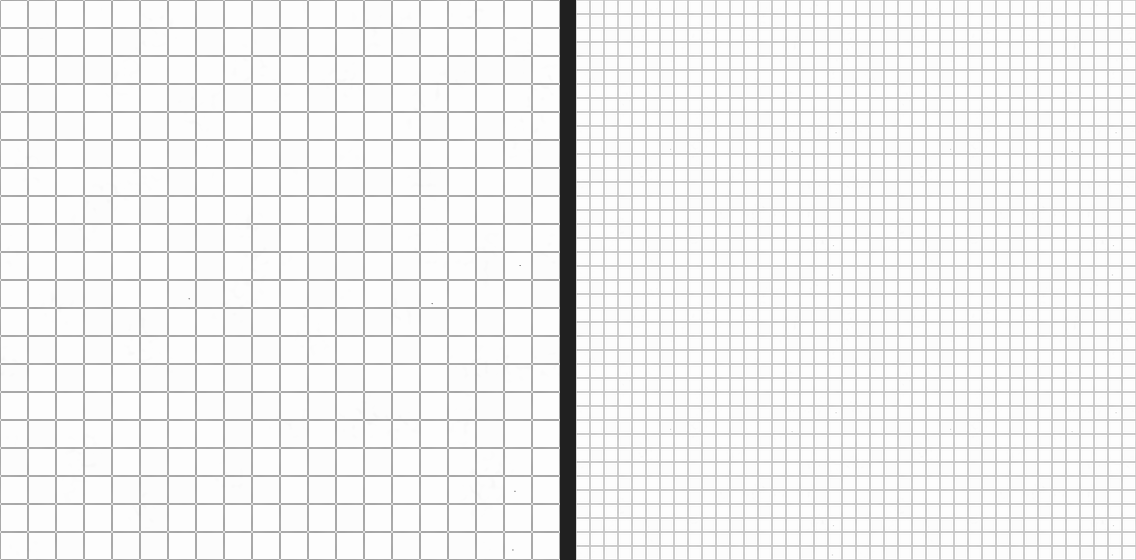
Left: one tile. Right: repeated 2 by 2.
This pattern is drawn by a Shadertoy shader. Its source:

```glsl
// Square white tiles with thin grey joints, pale crossings, faint smudges and rare specks.

const float TILES         = 20.0;   // repeats across and down
const float JOINT_HALF    = 0.021;  // half joint width, in tiles
const float CROSS_HALF    = 0.036;  // half size of the pale crossing, in tiles
const float CROSS_FADE    = 0.58;   // joint strength lost at a crossing
const float JOINT_WEAR    = 0.08;   // uneven darkness along the joints
const float TILE_VARIANCE = 0.004;  // brightness change from tile to tile
const float SMUDGE_DEPTH  = 0.018;
const float SPECK_CHANCE  = 0.013;  // share of tiles with a speck
const float SPECK_RADIUS  = 0.022;
const vec3  TILE_COLOR    = vec3(0.991);
const vec3  JOINT_COLOR   = vec3(0.43);
const vec3  SPECK_COLOR   = vec3(0.45);

vec2 hash22(vec2 p) {
    vec3 q = fract(p.xyx * vec3(0.1031, 0.1030, 0.0973));
    q += dot(q, q.yzx + 33.33);
    return fract((q.xx + q.yz) * q.zy);
}

float cornerSlope(vec2 corner, vec2 offset, float period) {
    float angle = 6.28319 * hash22(mod(corner, period) + 7.0).x;
    return dot(vec2(cos(angle), sin(angle)), offset);
}

// Gradient noise that wraps after a whole number of cells.
float gradientNoise(vec2 p, float period) {
    vec2 i = floor(p), f = fract(p);
    vec2 u = f * f * f * (f * (f * 6.0 - 15.0) + 10.0);
    vec2 e = vec2(0.0, 1.0);
    return mix(mix(cornerSlope(i, f, period),
                   cornerSlope(i + e.yx, f - e.yx, period), u.x),
               mix(cornerSlope(i + e.xy, f - e.xy, period),
                   cornerSlope(i + e.yy, f - e.yy, period), u.x), u.y);
}

// Exact share of a pixel covered by a band of the given half width.
vec2 bandCoverage(vec2 d, float halfWidth, vec2 pixel) {
    vec2 h = vec2(halfWidth);
    return (clamp(d + 0.5 * pixel, -h, h) - clamp(d - 0.5 * pixel, -h, h)) / pixel;
}

void mainImage(out vec4 fragColor, in vec2 fragCoord) {
    vec2 uv = fragCoord / iResolution.xy;
    vec2 p = uv * TILES;
    vec2 pixel = TILES / iResolution.xy;
    vec2 tile = floor(p);
    vec2 inTile = fract(p);

    // Tile surface
    vec2 rnd = hash22(tile + 41.0);
    vec3 color = TILE_COLOR + TILE_VARIANCE * (rnd.y - 0.5);
    float patches = gradientNoise(uv * 10.0, 10.0);
    float smudge = gradientNoise(uv * 80.0, 80.0);
    color -= SMUDGE_DEPTH * smoothstep(0.1, 0.5, patches) * smoothstep(0.1, 0.6, smudge);

    // Rare specks
    vec2 center = mix(vec2(0.15), vec2(0.85), hash22(tile + 113.0));
    float soft = 0.5 * max(pixel.x, pixel.y);
    float speck = 1.0 - smoothstep(SPECK_RADIUS - soft, SPECK_RADIUS + soft,
                                   length(inTile - center));
    color = mix(color, SPECK_COLOR, speck * step(rnd.x, SPECK_CHANCE));

    // Joints on the tile borders, paler where they cross
    vec2 toJoint = fract(p + 0.5) - 0.5;
    vec2 joint = bandCoverage(toJoint, JOINT_HALF, pixel);
    vec2 crossing = bandCoverage(toJoint, CROSS_HALF, pixel);
    float wear = 1.0 + JOINT_WEAR * gradientNoise(uv * 40.0, 40.0);
    float ink = max(joint.x, joint.y) * wear * (1.0 - CROSS_FADE * crossing.x * crossing.y);
    color = mix(color, JOINT_COLOR, clamp(ink, 0.0, 1.0));

    fragColor = vec4(color, 1.0);
}
```
